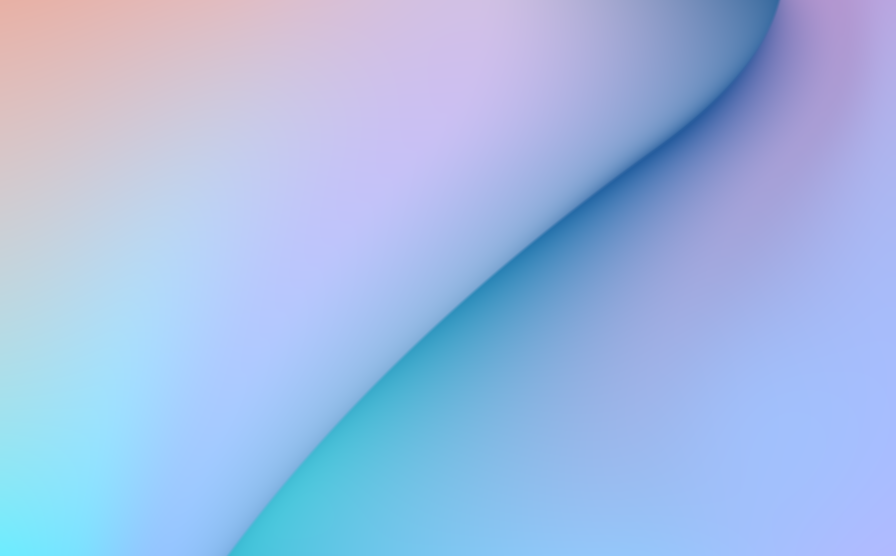
Reproduce this background procedurally as a Shadertoy shader.

```glsl
// Two soft pastel sheets meeting along a shaded diagonal S-curve.

// Smooth cubic ramp through four colours spaced evenly over t = 0..1.
vec3 ramp(float t, vec3 a, vec3 b, vec3 c, vec3 d) {
    float k = 3.0 * t;
    return a * (k - 1.0) * (k - 2.0) * (k - 3.0) / -6.0
         + b * k * (k - 2.0) * (k - 3.0) / 2.0
         + c * k * (k - 1.0) * (k - 3.0) / -2.0
         + d * k * (k - 1.0) * (k - 2.0) / 6.0;
}

// Horizontal position of the fold at height y.
float foldX(float y) {
    float bend = max(y - 0.73, 0.0);
    return 0.254 + y * (0.46 + y * (0.22 + 0.06 * y)) - 1.7 * bend * bend;
}

float easeOut(float t, float power) {
    return 1.0 - pow(1.0 - clamp(t, 0.0, 1.0), power);
}

// Upper sheet: shaded lip, lavender ridge, cyan to peach corner.
vec3 upperSheet(vec2 uv, float fold) {
    vec3 lip = ramp(uv.y, vec3(0.53, 0.73, 0.93), vec3(0.56, 0.73, 0.89),
                          vec3(0.50, 0.65, 0.82), vec3(0.22, 0.42, 0.62));
    vec3 ridge = ramp(uv.y, vec3(0.58, 0.77, 1.00), vec3(0.68, 0.79, 1.00),
                            vec3(0.77, 0.76, 0.97), vec3(0.82, 0.755, 0.895));
    vec3 middle = ramp(uv.y, vec3(0.48, 0.88, 1.00), vec3(0.64, 0.88, 1.00),
                             vec3(0.75, 0.83, 0.94), vec3(0.88, 0.745, 0.77));
    vec3 outer = ramp(uv.y, vec3(0.42, 0.93, 1.00), vec3(0.68, 0.87, 0.91),
                            vec3(0.83, 0.79, 0.80), vec3(0.91, 0.69, 0.64));
    float width = 0.07 + 0.27 * uv.y;
    float ridgeX = fold - width;
    float beyond = (ridgeX - uv.x) / ridgeX;
    vec3 col = mix(lip, ridge, easeOut((fold - uv.x) / width, 1.5));
    col = mix(col, middle, smoothstep(0.0, 0.6, beyond));
    return mix(col, outer, smoothstep(0.35, 1.1, beyond));
}

// Lower sheet: teal shadow, violet ridge, periwinkle side.
vec3 lowerSheet(vec2 uv, float fold) {
    vec3 shadow = ramp(uv.y, vec3(0.24, 0.77, 0.85), vec3(0.22, 0.68, 0.80),
                             vec3(0.16, 0.43, 0.67), vec3(0.58, 0.52, 0.75));
    vec3 ridge = ramp(uv.y, vec3(0.58, 0.78, 0.98), vec3(0.62, 0.685, 0.89),
                            vec3(0.65, 0.63, 0.845), vec3(0.70, 0.59, 0.815));
    vec3 outer = ramp(uv.y, vec3(0.70, 0.725, 1.00), vec3(0.66, 0.735, 0.99),
                            vec3(0.675, 0.715, 0.945), vec3(0.725, 0.65, 0.88));
    float width = 0.43 - 0.37 * uv.y;
    float ridgeX = fold + width;
    vec3 col = mix(shadow, ridge, easeOut((uv.x - fold) / width, 1.6));
    col = mix(col, outer, smoothstep(0.0, 1.0, (uv.x - ridgeX) / (1.0 - ridgeX)));
    // Pale blue wash low on the right
    vec2 wash = (uv - vec2(0.87, 0.22)) / vec2(0.13, 0.22);
    return mix(col, vec3(0.63, 0.765, 1.0), 0.7 * exp(-dot(wash, wash)));
}

void mainImage(out vec4 fragColor, in vec2 fragCoord) {
    vec2 uv = fragCoord / iResolution.xy;
    float aspect = iResolution.x / iResolution.y;
    float fold = foldX(uv.y);

    // Approximate distance to the fold, in canvas heights
    float slope = aspect * (foldX(uv.y + 0.005) - foldX(uv.y - 0.005)) / 0.01;
    float dist = aspect * (uv.x - fold) / sqrt(1.0 + slope * slope);

    float soft = max(0.004, 1.0 / iResolution.y);
    vec3 col = mix(upperSheet(uv, fold), lowerSheet(uv, fold),
                   smoothstep(-soft, soft, dist));

    // Dark blue crease, deepest where the fold bends
    float depth = 0.12 + 0.6 * exp(-pow((uv.y - 0.77) / 0.17, 2.0));
    col = mix(col, vec3(0.10, 0.32, 0.58), depth * exp(-abs(dist) * 65.0));

    fragColor = vec4(clamp(col, 0.0, 1.0), 1.0);
}
```
